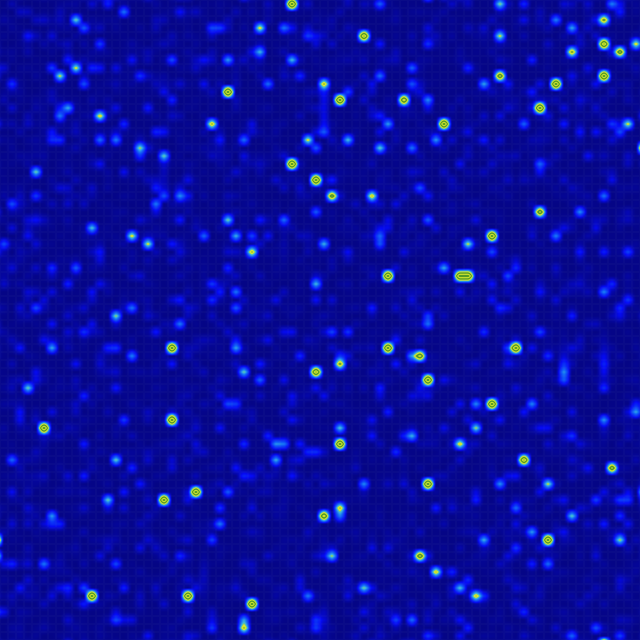
Reproduce this background procedurally as a WebGL 1 fragment shader.

```glsl
precision highp float;
// Sparse glowing heat-map spots on a deep blue field with a faint fine grid.

uniform vec2 u_resolution;

float hash(vec2 p) {
  vec3 q = fract(p.xyx * vec3(0.1031, 0.1030, 0.0973));
  q += dot(q, q.yzx + 33.33);
  return fract((q.x + q.y) * q.z);
}

// Heavy-tailed intensity: most nodes are near zero, a few saturate.
float nodeHeat(vec2 node) {
  float u = hash(node + 17.0) + 0.0001;
  return clamp(0.0083 * pow(u, -0.91) - 0.008, 0.0, 1.25);
}

// Sum of bumps: rounded across, creased along the middle, so contours are eye-shaped.
float heatField(vec2 p) {
  vec2 node = floor(p);
  float heat = 0.0;
  for (int j = 0; j < 2; j++) {
    for (int i = 0; i < 2; i++) {
      vec2 corner = node + vec2(float(i), float(j));
      vec2 k = 1.0 - abs(p - corner);
      float across = mix(k.x, k.x * k.x * (3.0 - 2.0 * k.x), 0.6);
      heat += nodeHeat(corner) * across * pow(max(k.y, 0.0), 1.15);
    }
  }
  return heat;
}

// Navy to blue, azure and cyan, then alternating yellow and olive bands.
vec3 heatColor(float t) {
  vec3 color = mix(vec3(0.02, 0.02, 0.52), vec3(0.02, 0.04, 0.96), clamp(t / 0.11, 0.0, 1.0));
  color = mix(color, vec3(0.07, 0.41, 0.97), clamp((t - 0.11) / 0.17, 0.0, 1.0));
  color = mix(color, vec3(0.26, 0.75, 0.85), clamp((t - 0.28) / 0.14, 0.0, 1.0));
  float band = 0.5 + 0.5 * cos((t - 0.53) * 6.2832 / 0.42);
  vec3 core = mix(vec3(0.26, 0.57, 0.14), vec3(0.86, 0.92, 0.18), band);
  return mix(color, core, smoothstep(0.4, 0.51, t));
}

void main() {
  float cells = 80.0;
  vec2 p = gl_FragCoord.xy / u_resolution.y * cells;
  float pixel = cells / u_resolution.y;

  // Average four samples to smooth the narrow bands.
  vec3 color = vec3(0.0);
  for (int i = 0; i < 4; i++) {
    vec2 corner = vec2(mod(float(i), 2.0), floor(float(i) / 2.0)) - 0.5;
    color += 0.25 * heatColor(heatField(p - 0.5 + corner * 0.5 * pixel));
  }

  // Thin translucent lines along the cell borders.
  vec2 edge = 0.5 - abs(fract(p) - 0.5);
  vec2 line = clamp((0.05 + 0.5 * pixel - edge) / pixel, 0.0, min(1.0, 0.1 / pixel));
  color = mix(color, vec3(0.5, 0.55, 0.65), 0.11 * max(line.x, line.y));

  gl_FragColor = vec4(color, 1.0);
}
```
